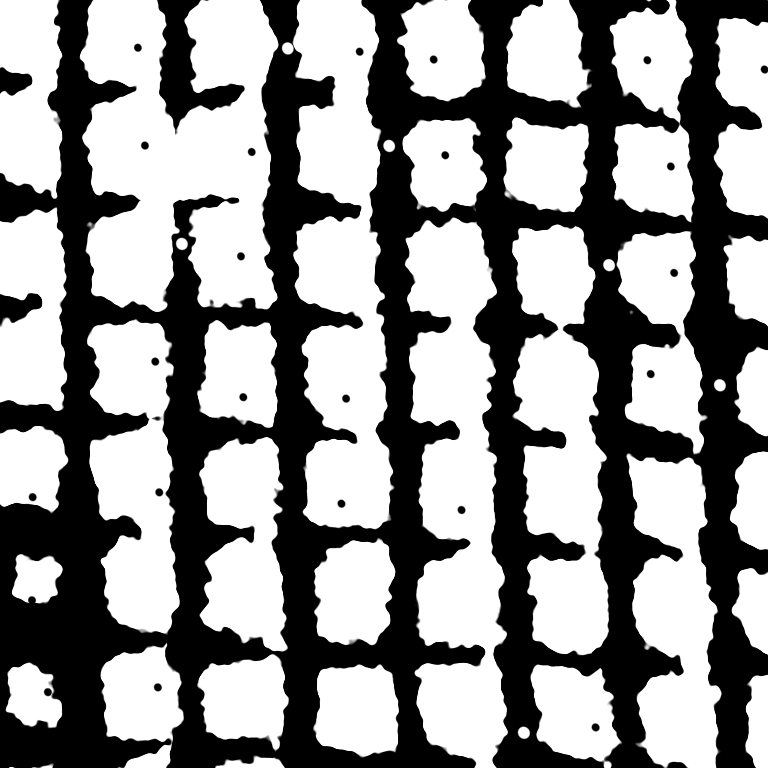
Write a three.js fragment shader that draws this pattern.

```glsl
varying vec2 vUv;

#define PITCH vec2(0.1365, 0.143)
#define ORIGIN vec2(0.092, 0.122)
#define LEAN vec2(0.021, 0.024)
#define FAN 0.0045
#define LINE_HALF 0.135
#define TIP_RADIUS 0.07
#define JOINED_SHARE 0.2
#define ROUGHNESS 0.085
#define SPECK_SHARE 0.35
#define PINHOLE_SHARE 0.07
#define SOFT 0.008

float hash(vec2 p) {
  return fract(sin(dot(p, vec2(127.1, 311.7))) * 43758.5);
}

vec2 hash2(vec2 p) {
  return vec2(hash(p), hash(p + 37.3));
}

float gradientNoise(vec2 p) {
  vec2 cell = floor(p), f = fract(p);
  vec2 u = f * f * (3.0 - 2.0 * f);
  vec4 corner;
  for (int i = 0; i < 4; i++) {
    vec2 o = vec2(mod(float(i), 2.0), floor(float(i) / 2.0));
    float angle = 6.2832 * hash(cell + o);
    corner[i] = dot(vec2(cos(angle), sin(angle)), f - o);
  }
  return mix(mix(corner.x, corner.y, u.x), mix(corner.z, corner.w, u.x), u.y);
}

float smoothMin(float a, float b, float k) {
  float h = max(k - abs(a - b), 0.0) / k;
  return min(a, b) - 0.25 * k * h * h;
}

float spot(vec2 p, vec2 center, vec2 size) {
  vec2 d = (p - center) / size;
  return exp(-dot(d, d));
}

// Local gain or loss of ink, in cell units
float inkSpread(vec2 p) {
  return 0.21 * spot(p, vec2(0.04, 0.83), vec2(0.09, 0.17))
       + 0.05 * spot(p, vec2(0.88, 0.5), vec2(0.1, 0.16))
       - 0.22 * spot(p, vec2(0.225, 0.22), vec2(0.05, 0.075));
}

float nodeRadius(vec2 node) {
  return mix(0.15, 0.25, hash(node + 5.1));
}

// Tapered bar growing rightward from a crossing
float tongue(vec2 q, vec2 node, float tilt, float spread) {
  float pick = hash(node + 11.7);
  float reach = mix(0.42, 0.78, hash(node + 23.9));
  reach = mix(reach, 1.0, step(1.0 - JOINED_SHARE, pick));
  reach = min(reach + 3.0 * max(spread, 0.0), 1.0);
  vec2 tip = vec2(reach, tilt + 0.1 * (pick - 0.5));
  float t = clamp(dot(q, tip) / dot(tip, tip), 0.0, 1.0);
  return length(q - t * tip) - mix(nodeRadius(node), TIP_RADIUS, t * (2.0 - t));
}

// Signed distance to the inked grid, negative inside
float inkedGrid(vec2 grid, vec2 p) {
  vec2 node = vec2(floor(grid.x), floor(grid.y + 0.5));
  vec2 q = grid - node;
  float spread = inkSpread(p);
  float line = min(q.x, 1.0 - q.x) - LINE_HALF;
  float bar = tongue(q, node, mix(-0.1, 0.1, p.x), spread);
  vec2 next = vec2(1.0, 0.0);
  float knot = length(q - next) - nodeRadius(node + next);
  return smoothMin(line, min(bar, knot), 0.14) - spread;
}

// Distance to a randomly present dot in a unit cell
float dotField(vec2 grid, vec2 low, vec2 high, float share, float radius) {
  vec2 cell = floor(grid);
  vec2 center = mix(low, high, hash2(cell + 61.3));
  float absent = step(share, hash(cell + 83.9));
  return length(grid - cell - center) - radius + absent;
}

void main() {
  // Slightly leaning lattice, measured from the top left
  vec2 p = vec2(vUv.x, 1.0 - vUv.y);
  vec2 grid = (p - ORIGIN - LEAN * p.yx) / (PITCH + vec2(FAN * p.y, 0.0));

  // Wandering lines and ragged edges
  vec2 wander = vec2(gradientNoise(grid * 1.1 + 4.0), gradientNoise(grid * 1.1 + 31.0));
  float ragged = gradientNoise(grid * 6.5) + 0.45 * gradientNoise(grid * 13.0 + 9.0);
  ragged += 0.9 * gradientNoise(grid * 2.3 + 17.0);
  float d = inkedGrid(grid + 0.09 * wander, p) + ROUGHNESS * ragged;

  // Stray specks and pinholes
  d = min(d, dotField(grid, vec2(0.35, 0.3), vec2(0.75), SPECK_SHARE, 0.036));
  d = max(d, -dotField(grid + vec2(0.5, 0.0), vec2(0.44, 0.1), vec2(0.56, 0.9), PINHOLE_SHARE, 0.055));

  gl_FragColor = vec4(vec3(smoothstep(-SOFT, SOFT, d)), 1.0);
}
```
